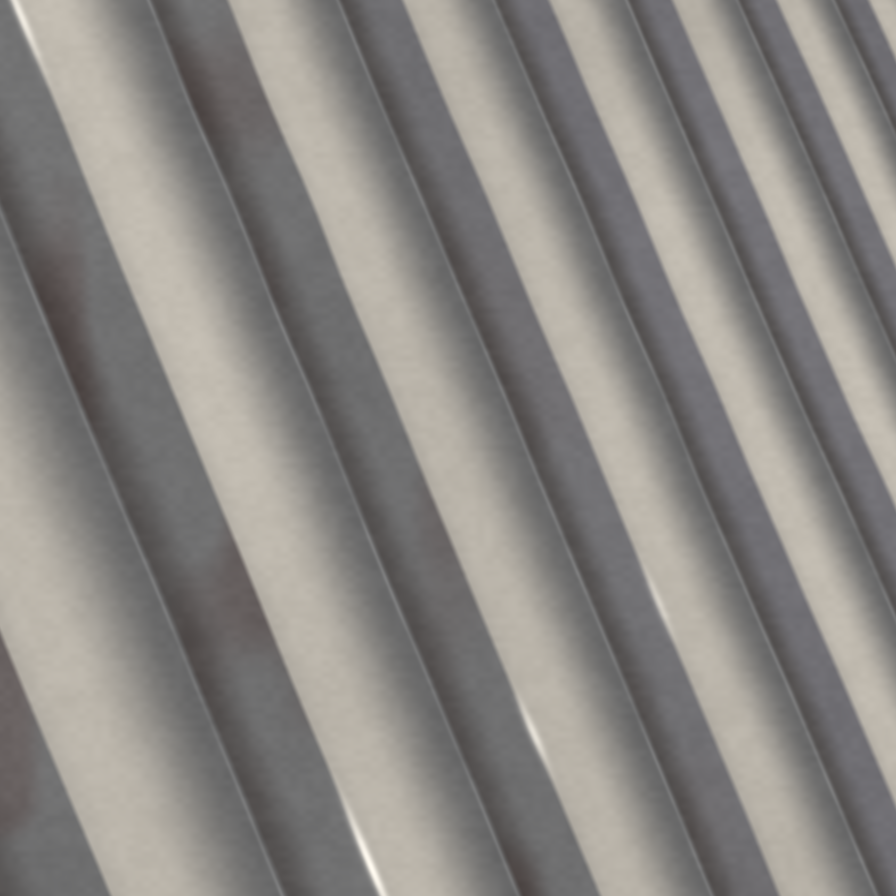
Give the GLSL for this texture, as a Shadertoy shader.

```glsl
// Slanted corrugated metal ribs receding to the right, with soft shading and edge glints.
#define LIT vec3(0.745, 0.722, 0.680)
#define SHADE vec3(0.450, 0.450, 0.452)
#define CREASE vec3(0.325, 0.312, 0.308)
#define GLINT vec3(1.0, 0.98, 0.94)
#define FIRST_EDGE 0.013   // top position of rib zero
#define RIB_PITCH 0.268    // pitch at rib zero
#define RECEDE 0.1136      // perspective shrink per rib
#define SLANT 0.412        // sideways shift per unit of height
#define GROOVE 0.62        // part of each repeat where the groove begins
#define BLUR 0.004         // softness of the crisp edge

float hash(vec2 p) {
    p = fract(p * vec2(0.1031, 0.1197));
    p += dot(p, p.yx + 33.33);
    return fract((p.x + p.y) * p.x * 17.3);
}

float noise(vec2 p) {
    vec2 i = floor(p), f = fract(p);
    f = f * f * (3.0 - 2.0 * f);
    return mix(mix(hash(i), hash(i + vec2(1, 0)), f.x),
               mix(hash(i + vec2(0, 1)), hash(i + vec2(1, 1)), f.x), f.y);
}

// Rounded rib top: bright face rolling off into the groove
vec3 ribColor(float f, vec2 uv) {
    float face = 1.0 - smoothstep(0.19, 0.60, f);
    face *= mix(0.86, 1.0, smoothstep(-0.02, 0.10, f));
    vec3 lit = LIT * (0.95 + 0.08 * noise(uv * 4.0 + 7.0));
    return mix(SHADE * 0.90, lit, face);
}

// Groove: dark crease fading to an even gray
vec3 grooveColor(float f, vec2 uv, float rib) {
    float rise = smoothstep(GROOVE, GROOVE + 0.20, f);
    vec3 gray = SHADE * (0.95 + 0.07 * noise(uv * 5.0));
    gray += vec3(0.0, -0.005, 0.012) * smoothstep(0.5, 3.0, rib);
    vec3 color = mix(CREASE, gray, rise);
    float stain = smoothstep(0.45, 0.85, noise(uv * vec2(14.0, 9.0)));
    stain *= 1.0 - smoothstep(0.0, 2.5, rib);
    return mix(color, color * vec3(0.90, 0.84, 0.83), stain);
}

void mainImage(out vec4 fragColor, in vec2 fragCoord) {
    vec2 uv = fragCoord / iResolution.xy;
    float down = 1.0 - uv.y;

    // Follow the slant back to the top border, leaning more at the right
    float top = max(uv.x - SLANT * down, 0.0);
    float lean = SLANT + 0.045 * top * top;
    float wobble = 0.003 * (noise(uv * 9.0) - 0.5);
    float d = uv.x - lean * down - FIRST_EDGE + wobble;

    // Perspective rib coordinate and its local size
    float depth = RIB_PITCH - RECEDE * d;
    float n = d / depth;
    float pitch = depth * depth / RIB_PITCH;
    float f = fract(n);
    float rib = floor(n + 0.5);
    float edge = (n - rib) * pitch;
    float soft = max(BLUR, 1.0 / iResolution.y);

    // Rib face, then groove with a soft start and a crisp end
    float w = soft / pitch;
    vec3 color = ribColor(f, uv);
    vec3 groove = grooveColor(f < 0.5 ? f + 1.0 : f, uv, n);
    color = mix(color, groove, smoothstep(GROOVE - w, GROOVE + w, f));
    if (f < 0.5) color = mix(groove, color, smoothstep(-soft, soft, edge));
    else color = mix(color, ribColor(0.0, uv), smoothstep(-soft, soft, edge));

    // Faint worn rim beside the crease
    float rim = (f - GROOVE + 0.015) * pitch / 0.0025;
    color += 0.055 * exp(-rim * rim) * (0.5 + noise(uv * 25.0));

    // Glints march up the edges from rib to rib
    float along = down + 0.146 * rib;
    float low = (along - 0.965) / mix(0.060, 0.035, clamp(rib, 0.0, 1.0));
    float high = (along - 0.015) / 0.055;
    float across = (edge - 0.002) / 0.0055;
    float shine = exp(-low * low) * exp2(-0.55 * max(rib, 0.0)) + 0.8 * exp(-high * high);
    shine *= step(-0.5, rib) * (1.0 - step(2.5, rib));
    color = mix(color, GLINT, clamp(shine * exp(-across * across), 0.0, 1.0));

    // Fine grain and mottling
    color += 0.022 * (noise(uv * vec2(110.0, 150.0)) - 0.5);
    color += 0.016 * (noise(uv * 45.0 + 3.0) - 0.5);
    fragColor = vec4(color, 1.0);
}
```
